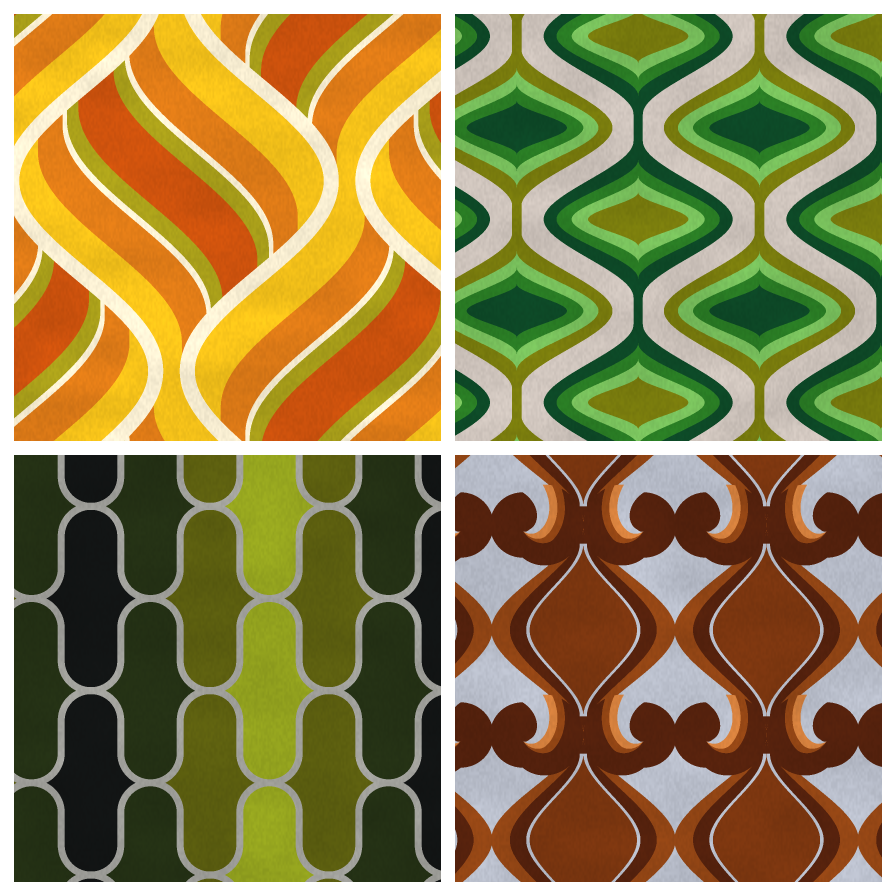
Reproduce this pattern procedurally as a WebGL 1 fragment shader.

```glsl
precision highp float;
// Four retro cloth swatches in a white frame: striped ogees, nested ogees,
// pinched arch columns and onions with scrolls. Each swatch folds space into
// one repeat and picks a colour by formula; supersampling smooths the edges.
uniform vec2 u_resolution;

const float PI = 3.14159265;
const float SHEET = 768.0;            // design units across the canvas
const float MARGIN = 12.0;
const float SWATCH = 366.0;
const float PITCH = 378.0;            // swatch plus gap
const vec2 OGEE_HALF = vec2(150.5, 163.0);
const vec2 NEST_HALF = vec2(104.0, 78.5);
const vec2 ARCH_HALF = vec2(51.0, 79.0);
const vec2 ONION_REPEAT = vec2(157.0, 180.0);
const float GRAIN = 0.07;
const float FADING = 0.10;

const vec3 CREAM = vec3(0.98, 0.94, 0.83);
const vec3 YELLOW = vec3(0.96, 0.76, 0.10);
const vec3 ORANGE = vec3(0.87, 0.48, 0.09);
const vec3 RUST = vec3(0.80, 0.32, 0.05);
const vec3 MOSS = vec3(0.66, 0.62, 0.10);
const vec3 LINEN = vec3(0.80, 0.76, 0.73);
const vec3 FOREST = vec3(0.05, 0.28, 0.15);
const vec3 LEAF = vec3(0.16, 0.48, 0.14);
const vec3 MINT = vec3(0.47, 0.75, 0.36);
const vec3 OLIVE = vec3(0.47, 0.48, 0.05);
const vec3 MIST = vec3(0.72, 0.74, 0.79);
const vec3 COCOA = vec3(0.33, 0.13, 0.05);
const vec3 BROWN = vec3(0.48, 0.21, 0.06);
const vec3 COPPER = vec3(0.57, 0.27, 0.08);
const vec3 PEACH = vec3(0.83, 0.50, 0.24);

float hash(vec2 p) {
  p = fract(p * vec2(0.1031, 0.1137));
  p += dot(p, p.yx + 33.3);
  return fract((p.x + p.y) * p.x * 7.3);
}

float noise(vec2 p) {
  vec2 i = floor(p), f = fract(p);
  f *= f * (3.0 - 2.0 * f);
  return mix(mix(hash(i), hash(i + vec2(1, 0)), f.x),
             mix(hash(i + vec2(0, 1)), hash(i + 1.0), f.x), f.y);
}

// Bell half-width: full at the centre, a fine point at the given height
float bell(float y, float width, float height) {
  return width * (1.0 - smoothstep(0.0, 1.0, abs(y) / height));
}

float ogeeWidth(float y) { return 0.5 + 0.41 * cos(PI * y); }

vec3 stripedOgees(vec2 p) {
  vec2 q = mod((p - vec2(147.0, 155.0)) / OGEE_HALF + 1.0, 2.0) - 1.0;
  float edge = abs(q.x) - ogeeWidth(q.y);
  float slope = 0.41 * PI * sin(PI * q.y);
  if (abs(edge) < 0.043 * sqrt(1.0 + slope * slope)) return CREAM;
  if (edge > 0.0) {                   // half-drop neighbour, mirrored
    q -= sign(q);
    q.x = -q.x;
  }
  // Bisect for the shift that carries the upper edge onto this point
  float lo = -0.3, hi = 1.3;
  for (int i = 0; i < 11; i++) {
    float t = 0.5 * (lo + hi);
    if (q.x + t > ogeeWidth(clamp(q.y - t, -1.0, 0.0))) hi = t; else lo = t;
  }
  float s = abs(lo - 0.52);           // stripes mirror about the rust core
  if (s < 0.10) return RUST;
  if (s < 0.165) return MOSS;
  if (s < 0.19) return CREAM;
  return s < 0.33 ? ORANGE : YELLOW;
}

vec3 nestedOgees(vec2 p) {
  vec2 q = mod(p - vec2(547.0, 188.0) + NEST_HALF, 2.0 * NEST_HALF) - NEST_HALF;
  vec2 r = NEST_HALF - abs(q);        // offset from the half-drop neighbour
  bool first = abs(q.x) < 4.0 + bell(q.y, 77.0, 67.0);
  if (!first && r.x > 4.0 + bell(r.y, 78.0, 67.0)) return LINEN;
  vec2 d = first ? abs(q) : r;
  if (d.x < bell(d.y, 43.0, 23.0)) return first ? OLIVE : FOREST;
  if (d.x < bell(d.y, 57.0, 37.0)) return first ? MINT : LEAF;
  if (d.x < bell(d.y, 70.0, 51.0)) return first ? LEAF : MINT;
  return first ? FOREST : OLIVE;
}

vec3 archColumns(vec2 p) {
  vec2 q = p - vec2(78.0, 434.0);
  vec2 f = abs(mod(q + ARCH_HALF, 2.0 * ARCH_HALF) - ARCH_HALF);
  float r = 0.5 * ARCH_HALF.x, low = ARCH_HALF.y - r;
  float side = f.x - r;               // signed distance to the wavy line
  if (f.y < r) side = length(f - vec2(0.0, r)) - r;
  if (f.y > low) side = r - length(f - vec2(ARCH_HALF.x, low));
  if (abs(side) < 3.0) return vec3(0.63, 0.63, 0.61);
  float odd = step(0.0, side);
  float column = 2.0 * floor((q.x / ARCH_HALF.x - odd) * 0.5 + 0.5) + odd;
  float shade = abs(mod(column + 3.0, 6.0) - 3.0);
  if (shade < 0.5) return vec3(0.07, 0.08, 0.08);
  if (shade < 1.5) return vec3(0.14, 0.19, 0.08);
  return shade < 2.5 ? vec3(0.36, 0.37, 0.06) : vec3(0.58, 0.64, 0.12);
}

vec3 onionScrolls(vec2 p) {
  vec2 q = mod(p - vec2(500.0, 450.0) + 0.5 * ONION_REPEAT, ONION_REPEAT) - 0.5 * ONION_REPEAT;
  float x = abs(q.x), y = 0.5 * ONION_REPEAT.y - abs(q.y);
  float core = bell(y, 46.0, 74.0);
  if (x < core) return BROWN;
  if (y < 74.0 && x < core + 3.0) return MIST;
  // Scroll: a tapering spiral channel edged with bands
  vec2 c = vec2(52.0 - x, -q.y);
  float r = length(c), turn = atan(c.x, c.y);
  float body = 28.0 + 24.0 * max(sin(turn), 0.0);
  if (r < body) {
    float taper = 1.0 - smoothstep(2.0, 3.1, turn);
    float mid = 40.0 * exp(-0.65 * turn);
    float outer = r - mid * (1.0 + 0.3 * taper);
    if (turn < 0.0 || r < mid * (1.0 - 0.3 * taper)) return COCOA;
    if (outer < 0.0) return MIST;
    if (outer < 8.0 * taper) return PEACH;
    return outer < 15.0 * taper ? COPPER : COCOA;
  }
  if (x < bell(y, 63.0, 88.0)) return COCOA;
  return x < bell(y, 79.0, 95.0) ? COPPER : MIST;
}

vec3 sheet(vec2 p) {
  vec2 local = mod(p - MARGIN, PITCH);
  if (min(p.x, p.y) < MARGIN || max(p.x, p.y) > SHEET - MARGIN
      || max(local.x, local.y) > SWATCH) return vec3(1.0);
  bool right = p.x > 0.5 * SHEET, lower = p.y > 0.5 * SHEET;
  vec3 dye;
  if (lower) dye = right ? onionScrolls(p) : archColumns(p);
  else dye = right ? nestedOgees(p) : stripedOgees(p);
  // Woven grain and soft uneven fading
  float weave = noise(p * vec2(0.7, 0.35)) - 0.5;
  float fade = noise(p * vec2(0.022, 0.04)) - 0.5;
  return dye * (1.0 + GRAIN * weave + FADING * fade);
}

void main() {
  vec3 sum = vec3(0.0);
  for (int j = 0; j < 3; j++)
    for (int i = 0; i < 3; i++) {
      vec2 uv = (gl_FragCoord.xy + (vec2(i, j) - 1.0) / 3.0) / u_resolution;
      sum += sheet(vec2(uv.x, 1.0 - uv.y) * SHEET);
    }
  gl_FragColor = vec4(sum / 9.0, 1.0);
}
```
